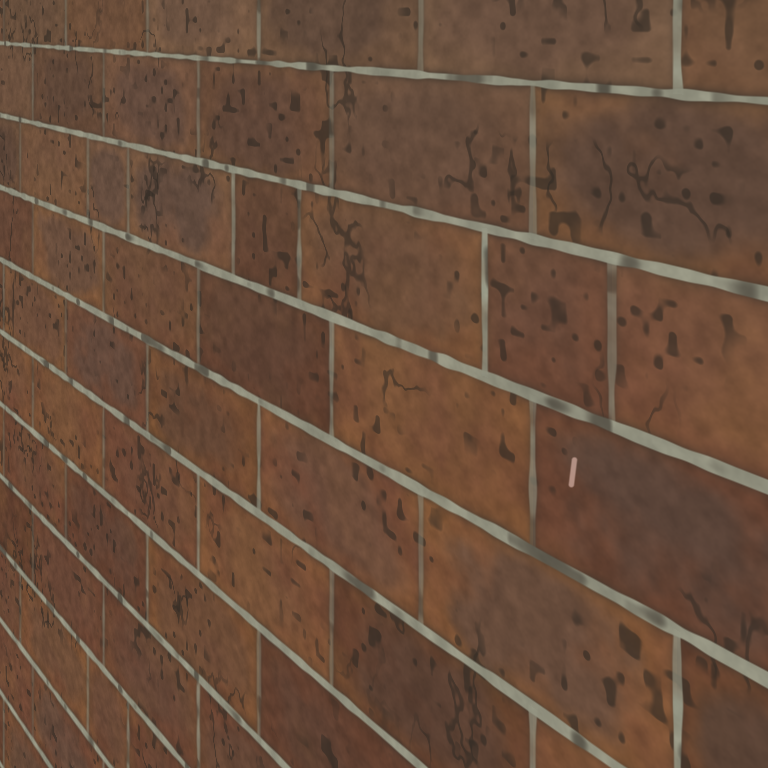
This texture is drawn by a WebGL 1 fragment shader. Its source:

```glsl
precision highp float;
// Weathered brown brick wall receding to the left, with pale raised mortar joints.
uniform vec2 u_resolution;

#define COURSE_FAR 0.0938   // course height at the left edge
#define COURSE_GROWTH 0.1576 // added course height at the right edge
#define BED_HALF 0.032      // half bed joint, in courses
#define HEAD_HALF 0.013     // half head joint, in brick lengths
#define SOFTNESS 0.0016     // edge blur, in canvas units
#define FLEMISH_EVERY 6.0   // one course in this many has headers
#define MORTAR vec3(0.575, 0.575, 0.505)
#define ORANGE vec3(0.485, 0.325, 0.205)
#define RED vec3(0.405, 0.262, 0.195)
#define GREY_BROWN vec3(0.425, 0.335, 0.262)
#define CORE vec3(0.335, 0.265, 0.228)
#define SOOT vec3(0.19, 0.165, 0.14)

float hash(vec2 p) {
  vec3 a = fract(vec3(p.xyx) * 0.1031);
  a += dot(a, a.yzx + 33.33);
  return fract((a.x + a.y) * a.z);
}

float noise(vec2 p) {
  vec2 i = floor(p), f = fract(p);
  f = f * f * (3.0 - 2.0 * f);
  return mix(mix(hash(i), hash(i + vec2(1.0, 0.0)), f.x),
             mix(hash(i + vec2(0.0, 1.0)), hash(i + 1.0), f.x), f.y);
}

float fbm(vec2 p) {
  float sum = 0.0, amp = 0.533;
  for (int i = 0; i < 4; i++) {
    sum += amp * noise(p);
    p = p * 2.03 + 17.3;
    amp *= 0.5;
  }
  return sum;
}

float segment(vec2 p, vec2 a, vec2 b) {
  vec2 d = b - a;
  return length(p - a - d * clamp(dot(p - a, d) / dot(d, d), 0.0, 1.0));
}

// Unprojects the canvas to wall units: x in brick lengths, y in courses downward.
vec2 wallPoint(vec2 p, float scale) {
  return vec2((4.923 - 1.0 / scale) / 1.2557, (1.0 - p.y - 0.056 - 0.0755 * p.x) / scale);
}

// Returns position along the brick, brick length, and brick index.
vec3 brickAlong(float u, float row) {
  if (mod(row, FLEMISH_EVERY) == 1.0) {
    float cell = floor((u + 0.2) / 1.5), w = u + 0.2 - 1.5 * cell;
    return w < 0.49 ? vec3(w, 0.49, 2.0 * cell) : vec3(w - 0.49, 1.01, 2.0 * cell + 1.0);
  }
  u += 0.5 * mod(row, 2.0);
  return vec3(fract(u), 1.0, floor(u));
}

vec3 brickColor(vec2 local, float len, vec2 id, vec2 q, vec2 p) {
  float tone = hash(id + 41.0), blotch = fbm(q * 2.3 + 9.0);
  // Fired skin: orange to red, greyer toward the top right of the wall
  vec3 col = mix(ORANGE, RED, smoothstep(0.25, 0.85, 0.45 * tone + 0.75 * blotch));
  float greying = smoothstep(0.35, 1.0, p.y) * (0.45 + 0.4 * hash(id + 7.0));
  col = mix(col, GREY_BROWN, greying);
  // Dark burnt core, uneven and different in each brick
  vec2 c = abs(local / vec2(len, 1.0) - 0.5) * 2.0;
  float rim = pow(c.x, 3.0) + pow(c.y, 3.0) + (blotch - 0.5) * 1.5;
  float core = (1.0 - smoothstep(0.05, 0.85, rim)) * (0.12 + 0.7 * hash(id + 83.0));
  col = mix(col, mix(CORE, RED, 0.4 * hash(id + 5.0)), core);
  return col * (0.92 + 0.16 * hash(id + 19.0));
}

void main() {
  vec2 p = gl_FragCoord.xy / u_resolution;
  float scale = COURSE_FAR + COURSE_GROWTH * p.x;
  vec2 wall = wallPoint(p, scale);
  float row = floor(wall.y);
  vec3 along = brickAlong(wall.x, row);
  vec2 local = vec2(along.x, fract(wall.y));
  vec2 id = vec2(along.z, row) + 50.0;
  vec2 q = wall * vec2(1.9, 1.0) + 60.0;

  vec3 col = brickColor(local, along.y, id, q, p);

  // Grain, pits and occasional cracks
  float grain = fbm(q * 11.0);
  col *= 0.86 + 0.28 * grain;
  float pits = smoothstep(0.73, 0.88, noise(q * vec2(13.0, 11.0) + 3.0));
  pits *= smoothstep(0.35, 0.65, noise(q * 2.1 + 31.0));
  col = mix(col, SOOT, 0.6 * pits);
  float crack = 1.0 - smoothstep(0.008, 0.035, abs(fbm(q * vec2(3.2, 2.0) + 70.0) - 0.5));
  crack *= smoothstep(0.64, 0.78, noise(q * 1.7 + 12.0));
  col = mix(col, SOOT, 0.55 * crack);

  // Signed distances to the joints, in canvas units
  float wobble = noise(q * vec2(7.0, 5.0)) - 0.5;
  float bedHalf = BED_HALF + 0.007 * clamp(wall.y - 1.0, -1.0, 1.0) + 0.018 * wobble;
  float slope = 0.0755 + COURSE_GROWTH * wall.y;
  float bed = (min(local.y, 1.0 - local.y) - bedHalf) * scale / sqrt(1.0 + slope * slope);
  float headHalf = HEAD_HALF * (1.0 + 0.8 * wobble);
  float head = (min(along.x, along.y - along.x) - headHalf) * 1.2557 * scale * scale / COURSE_GROWTH;

  // Grimy arrises beside the mortar
  float grime = exp(-max(bed, 0.0) / (0.025 * scale)) * (0.3 + 0.4 * noise(q * 4.0));
  grime = max(grime, 0.35 * exp(-max(head, 0.0) / (0.02 * scale)));
  col = mix(col, SOOT * 1.2, grime);

  // Head joints fade with distance and are partly worn; bed joints stay bright
  float joint = along.z + step(0.5 * along.y, along.x);
  float worn = 0.45 + 0.5 * hash(vec2(joint, row) + 90.0);
  worn *= mix(0.6, 1.0, smoothstep(0.0, 0.6, p.x)) * (0.75 + 0.4 * noise(vec2(joint * 9.0, wall.y * 7.0) + 80.0));
  vec3 mortar = MORTAR * (0.86 + 0.28 * fbm(q * 8.0 + 5.0));
  mortar = mix(mortar, SOOT, 0.55 * smoothstep(0.72, 0.92, noise(q * 6.0 + 44.0)));
  col = mix(col, mortar, worn * (1.0 - smoothstep(-SOFTNESS, SOFTNESS, head)));
  col = mix(col, mortar, 0.95 * (1.0 - smoothstep(-SOFTNESS, SOFTNESS, bed)));

  // Small pale paint scrape
  float scrape = segment(p, vec2(0.744, 0.369), vec2(0.748, 0.401));
  col = mix(col, vec3(0.76, 0.62, 0.57), 0.85 * (1.0 - smoothstep(0.002, 0.005, scrape)));

  gl_FragColor = vec4(col, 1.0);
}
```
